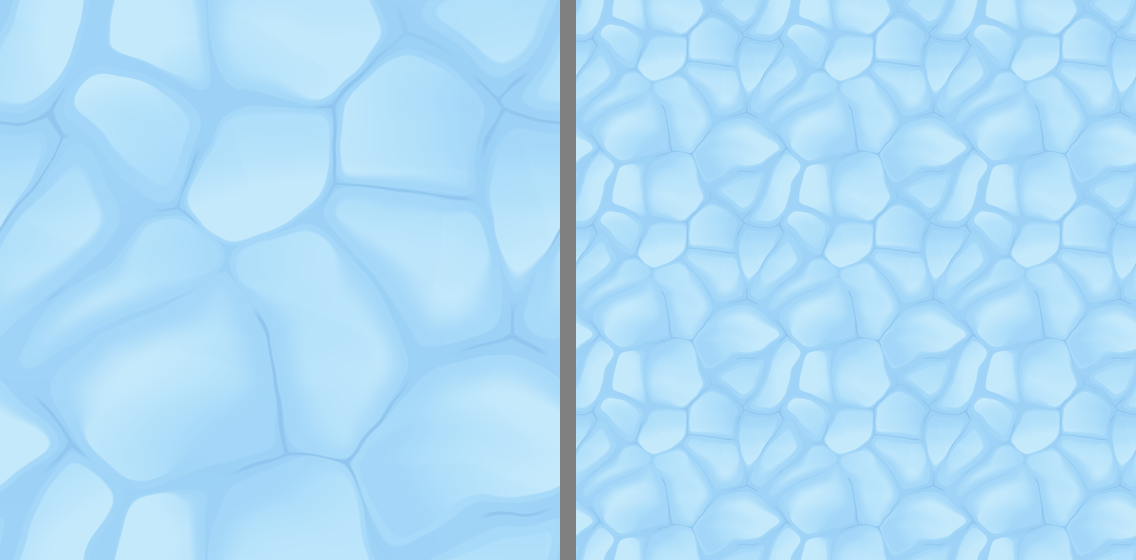
Left: one tile. Right: repeated 3 by 3.
Write a Shadertoy shader that draws this texture.

```glsl
#define CELLS 4.0
#define JITTER 0.9
#define MISSING 0.16
#define WARP 0.085
#define ROUNDING 85.0
#define GAP_WIDTH 0.017
#define RIM_WIDTH 0.02
#define CRACK_WIDTH 0.0032
#define CRACK_COLOR vec3(0.545, 0.755, 0.925)
#define MORTAR_COLOR vec3(0.61, 0.82, 0.965)
#define MID_COLOR vec3(0.68, 0.87, 0.98)
#define LIGHT_COLOR vec3(0.77, 0.915, 0.985)

float hash(vec2 p) {
    return fract(sin(dot(p, vec2(127.1, 311.7))) * 43758.5453);
}

// Whole-number wrap, safe against rounding in the division
vec2 wrap(vec2 i, vec2 period) {
    return floor(mod(i + 0.5, period));
}

// Value noise that wraps after a whole number of periods
float noise(vec2 uv, vec2 period, float seed) {
    vec2 p = uv * period;
    vec2 i = floor(p);
    vec2 f = p - i;
    f = f * f * f * (f * (f * 6.0 - 15.0) + 10.0);
    vec2 lo = wrap(i, period) + seed;
    vec2 hi = wrap(i + 1.0, period) + seed;
    return mix(mix(hash(lo), hash(vec2(hi.x, lo.y)), f.x),
               mix(hash(vec2(lo.x, hi.y)), hash(hi), f.x), f.y);
}

vec2 warpNoise(vec2 uv, float period, float seed) {
    vec2 n = vec2(period);
    return vec2(noise(uv, n, seed), noise(uv, n, seed + 17.0)) - 0.5;
}

// Missing sites move far away, so their neighbours grow larger
vec2 sitePosition(vec2 cell) {
    vec2 id = wrap(cell, vec2(CELLS));
    vec2 offset = vec2(hash(id + 3.0), hash(id + 41.0)) - 0.5;
    float away = hash(id + 29.0) < MISSING ? 100.0 : 0.0;
    return cell + 0.5 + JITTER * offset + away;
}

// Nearest stone: sharp and rounded distance to its border, in canvas units
void findStone(vec2 p, out vec2 cell, out vec2 toSite, out float edge, out float rounded) {
    vec2 base = floor(p);
    float nearest = 1e5;
    cell = base;
    toSite = vec2(0.0);
    for (int y = -2; y <= 2; y++)
    for (int x = -2; x <= 2; x++) {
        vec2 c = base + vec2(x, y);
        vec2 r = sitePosition(c) - p;
        if (dot(r, r) < nearest) {
            nearest = dot(r, r);
            cell = c;
            toSite = r;
        }
    }
    edge = 1e5;
    float sum = 0.0;
    for (int y = -3; y <= 3; y++)
    for (int x = -3; x <= 3; x++) {
        if (x == 0 && y == 0) continue;
        vec2 r = sitePosition(cell + vec2(x, y)) - p;
        float d = dot(0.5 * (toSite + r), normalize(r - toSite)) / CELLS;
        edge = min(edge, d);
        sum += exp(-ROUNDING * d);
    }
    rounded = -log(sum) / ROUNDING;
}

void mainImage(out vec4 fragColor, in vec2 fragCoord) {
    // The shift lets the canvas border run through the stones
    vec2 uv = fragCoord / iResolution.xy + vec2(0.8, 0.625);
    float pixel = 1.0 / iResolution.y;

    // Bent, slightly chipped outlines
    vec2 warped = uv + WARP * warpNoise(uv, 5.0, 5.0)
                     + 0.008 * warpNoise(uv, 20.0, 60.0);
    vec2 cell, toSite;
    float edge, rounded;
    findStone(warped * CELLS, cell, toSite, edge, rounded);

    vec2 id = wrap(cell, vec2(CELLS));
    float tone = hash(id + 73.0);
    float angle = 6.2832 * hash(id + 91.0);
    vec2 lightDir = vec2(cos(angle), sin(angle));

    // Mortar and the stone's flat rim
    float gap = GAP_WIDTH * (1.5 * noise(uv, vec2(5.0), 110.0) - 0.35);
    float rim = smoothstep(gap, gap + 0.002 + pixel, rounded);
    vec3 color = mix(MORTAR_COLOR, MID_COLOR, 0.25 * noise(uv, vec2(6.0), 130.0));
    vec3 rimColor = mix(MORTAR_COLOR, MID_COLOR, 0.3 + 0.6 * noise(uv, vec2(4.0), 140.0));
    color = mix(color, rimColor, rim);

    // Broad washes, strokes and a faint facet across the face
    float slope = dot(toSite, lightDir);
    float wash = noise(uv + 0.04 * warpNoise(uv, 7.0, 190.0), vec2(4.0, 5.0), 210.0);
    float strokes = noise(warped, vec2(5.0, 18.0), 240.0) - 0.5;
    float across = dot(toSite, vec2(-lightDir.y, lightDir.x)) + 0.35 * (tone - 0.5);
    float facet = smoothstep(0.0, 0.03, across) * exp(-6.0 * max(across, 0.0));
    float glow = 0.29 + 0.3 * tone + 0.8 * slope + 0.85 * (wash - 0.5)
               + 0.14 * strokes + 0.1 * facet;
    vec3 dimColor = mix(MORTAR_COLOR, MID_COLOR, 0.4);
    vec3 faceColor = mix(dimColor, MID_COLOR, smoothstep(-0.25, 0.2, glow));
    faceColor = mix(faceColor, LIGHT_COLOR, smoothstep(0.0, 0.9, glow));

    // The face ends in a crisp or a melting border
    float inset = gap + RIM_WIDTH * (0.2 + 0.8 * hash(id + 151.0));
    float melt = smoothstep(0.4, 0.8, noise(uv, vec2(4.0), 170.0));
    float softness = mix(0.002, 0.065, melt) + pixel;
    color = mix(color, faceColor, smoothstep(inset, inset + softness, rounded));

    // Thin broken cracks that swell toward the joints
    float broken = smoothstep(0.5, 0.72, noise(uv, vec2(7.0), 270.0));
    float width = CRACK_WIDTH * (0.2 + 1.1 * noise(uv, vec2(19.0), 300.0));
    width += 0.35 * clamp(edge - rounded - 0.004, 0.0, 0.01);
    float crack = 1.0 - smoothstep(0.5 * width, width + pixel, edge);
    color = mix(color, CRACK_COLOR, 0.7 * crack * broken);

    fragColor = vec4(color, 1.0);
}
```
